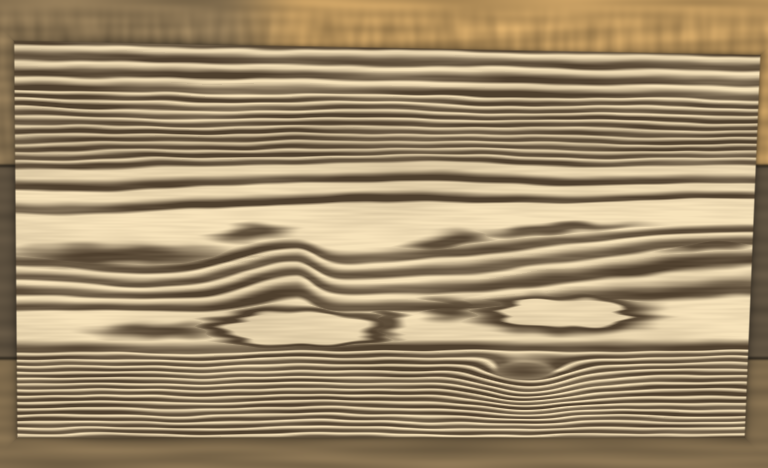
Give the GLSL for this texture, as a Shadertoy shader.

```glsl
// A scorched softwood board lying on older planks, seen from above.
// Growth rings are contour lines of a warped height, spaced by a piecewise density;
// scorched blotches, two pale eyes and a small knot are laid over them.
#define CREAM vec3(0.97, 0.89, 0.73)
#define CHAR_BROWN vec3(0.31, 0.25, 0.18)
#define GOLD vec3(0.73, 0.58, 0.36)
#define OLIVE vec3(0.50, 0.42, 0.30)
#define SLATE vec3(0.37, 0.32, 0.25)
#define WAVINESS 0.006
#define SOFT_SIDE 0.023
#define SHARP_SIDE 0.010
#define FIBRE 0.07

vec2 hashGradient(vec2 cell) {
    vec3 k = fract(cell.xyx * vec3(0.1031, 0.1030, 0.0973));
    k += dot(k, k.yzx + 33.33);
    float angle = 6.2832 * fract((k.x + k.y) * k.z);
    return vec2(cos(angle), sin(angle));
}

float gradientNoise(vec2 p) {
    vec2 i = floor(p), f = p - i;
    vec2 s = f * f * f * (f * (f * 6.0 - 15.0) + 10.0);
    vec2 e = vec2(0.0, 1.0);
    float low = mix(dot(hashGradient(i), f), dot(hashGradient(i + e.yx), f - e.yx), s.x);
    float high = mix(dot(hashGradient(i + e), f - e), dot(hashGradient(i + 1.0), f - 1.0), s.x);
    return 1.4 * mix(low, high, s.y);
}

float bell(float x, float centre, float width) {
    float d = (x - centre) / width;
    return exp(-d * d);
}

// Downward shift of the rings: hump, dip, rise to the right, bowl under the knot
float ringShift(vec2 p) {
    float shift = 0.028 * (p.x - 0.5) * (1.0 - smoothstep(0.1, 0.4, p.y));
    shift -= 0.022 * bell(p.x, 0.5, 0.22) * bell(p.y, 0.42, 0.11);
    shift -= 0.075 * smoothstep(0.45, 1.0, p.x) * bell(p.y, 0.53, 0.11);
    shift -= 0.042 * bell(p.x, 0.385, p.x < 0.385 ? 0.075 : 0.033) * bell(p.y, 0.58, 0.09);
    shift += 0.020 * bell(p.x, 0.19, 0.10) * bell(p.y, 0.57, 0.07);
    shift += 0.036 * bell(p.x, 0.685, 0.065)
           * smoothstep(0.745, 0.795, p.y) * (1.0 - smoothstep(0.80, 0.95, p.y));
    shift += WAVINESS * gradientNoise(p * vec2(6.0, 11.0));
    return shift + 0.4 * WAVINESS * gradientNoise(p * vec2(17.0, 32.0) + 5.0);
}

// Ring number at a height, and the local gap between rings
float ringPhase(float height, out float gap) {
    float bounds[8] = float[8](0.07, 0.20, 0.355, 0.449, 0.56, 0.658, 0.748, 0.95);
    float counts[7] = float[7](4.0, 9.0, 2.0, 1.0, 3.0, 1.0, 15.0);
    float phase = 0.0;
    gap = 0.03;
    for (int i = 0; i < 7; i++) {
        float span = bounds[i + 1] - bounds[i];
        phase += counts[i] * clamp((height - bounds[i]) / span, 0.0, 1.0);
        if (height > bounds[i]) gap = span / counts[i];
    }
    return phase;
}

// Dark late wood: soft on the upper side, sharper on the lower side
float ringTone(vec2 p) {
    float gap;
    float phase = ringPhase(p.y - ringShift(p), gap);
    float f = fract(phase);
    float above = (1.0 - f) * gap / min(0.68 * gap, SOFT_SIDE);
    float below = f * gap / min(0.38 * gap, SHARP_SIDE);
    float line = max(1.0 - smoothstep(0.15, 1.0, above), 1.0 - smoothstep(0.15, 1.0, below));
    float strength = 0.88 + 0.22 * gradientNoise(vec2(p.x * 5.0, floor(phase + 0.5) * 3.37));
    return line * strength;
}

// Pale island with a scorched rim
float addEye(float tone, vec2 p, vec2 centre, vec2 radius, float rim) {
    float d = length((p - centre) / radius);
    float scorch = 0.9 * (1.0 - smoothstep(1.1, rim, d));
    tone = max(tone, scorch);
    return mix(0.04, tone, smoothstep(0.88, 1.08, d));
}

float boardTone(vec2 p) {
    float tone = ringTone(p);
    vec2 q = p + vec2(0.022 * gradientNoise(p * vec2(3.0, 85.0)), 0.008 * gradientNoise(p * vec2(19.0, 24.0)));
    vec4 blots[8] = vec4[8](
        vec4(0.16, 0.547, 0.15, 0.025), vec4(0.33, 0.497, 0.05, 0.020),
        vec4(0.585, 0.517, 0.05, 0.022), vec4(0.72, 0.490, 0.11, 0.012),
        vec4(0.20, 0.708, 0.08, 0.020), vec4(0.505, 0.690, 0.022, 0.040),
        vec4(0.59, 0.660, 0.04, 0.028), vec4(0.93, 0.525, 0.06, 0.014));
    for (int i = 0; i < 8; i++) {
        vec2 d = q - blots[i].xy;
        d.y += 0.12 * d.x * step(blots[i].y, 0.53);
        d /= blots[i].zw;
        tone = max(tone, 0.88 * (1.0 - smoothstep(0.3, 1.35, length(d))));
    }
    tone = addEye(tone, q, vec2(0.735, 0.670), vec2(0.083, 0.031), 1.75);
    tone = addEye(tone, q, vec2(0.390, 0.702), vec2(0.100, 0.036), 1.45);
    // Small dark knot in a pale collar
    float knot = length((p - vec2(0.682, 0.793)) / vec2(0.037, 0.018));
    tone = mix(0.9 - 0.25 * knot * knot, tone, smoothstep(0.85, 1.3, knot));
    // Fibres, cloudy toning and smoky fine grain
    tone += FIBRE * gradientNoise(p * vec2(14.0, 150.0));
    tone += 0.10 * gradientNoise(p * vec2(5.0, 9.0) + 9.0) + 0.05;
    tone += 0.14 * bell(p.y, 0.31, 0.06) * (1.0 - tone);
    return clamp(tone, 0.0, 1.0);
}

vec3 oldPlanks(vec2 p) {
    vec3 top = mix(OLIVE * 1.06, GOLD, smoothstep(0.28, 0.40, p.x));
    top *= 1.0 + 0.14 * gradientNoise(vec2(p.x * 75.0, p.y * 9.0)) * smoothstep(0.0, 0.07, p.y);
    vec3 color = mix(top, SLATE, smoothstep(0.350, 0.358, p.y));
    color = mix(color, OLIVE, smoothstep(0.762, 0.770, p.y));
    color *= 1.0 - 0.5 * (bell(p.y, 0.354, 0.004) + bell(p.y, 0.766, 0.004));
    return color * (1.0 + 0.16 * gradientNoise(p * vec2(6.0, 40.0)));
}

void mainImage(out vec4 fragColor, in vec2 fragCoord) {
    vec2 p = fragCoord / iResolution.xy;
    p.y = 1.0 - p.y; // measured downward from the top
    // Distance inside the slightly skewed board outline
    float sides = min(p.x - mix(0.018, 0.023, p.y), mix(0.993, 0.968, p.y) - p.x) * 1.64;
    float ends = min(p.y - mix(0.087, 0.118, p.x), 0.935 - p.y);
    float inside = min(sides, ends);
    float blur = 1.2 / iResolution.y;
    vec3 planks = oldPlanks(p) * (1.0 - 0.35 * exp(-max(-inside, 0.0) / 0.008));
    vec3 board = mix(CREAM, CHAR_BROWN, boardTone(p));
    fragColor = vec4(mix(planks, board, smoothstep(-blur, blur, inside)), 1.0);
}
```
